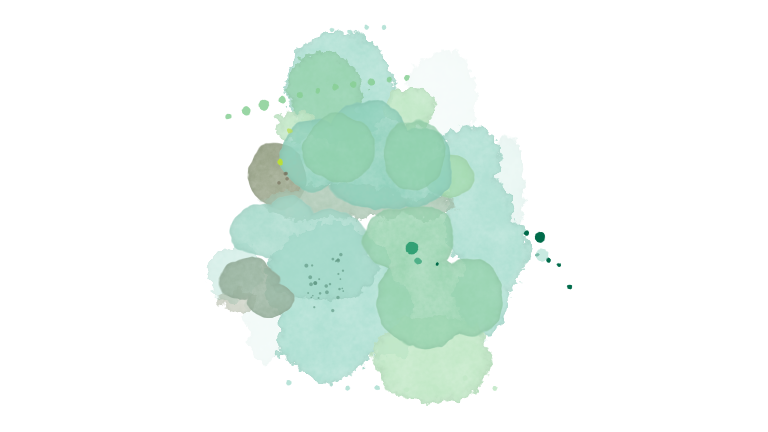
A Shadertoy shader for this background:

```glsl
// Overlapping green, mint and taupe watercolour washes with ink drops on white.
// Each wash is a union of ellipses in noise-warped space, with pigment grain
// and a darker drying rim. Canvas height is 100 units, centred on zero.

float hash(vec2 p) {
    vec3 q = fract(p.xyx * vec3(.1031, .1030, .0973));
    q += dot(q, q.yzx + 33.33);
    return fract((q.x + q.y) * q.z);
}

float noise(vec2 p) {
    vec2 i = floor(p), f = fract(p);
    f = f * f * (3. - 2. * f);
    return mix(mix(hash(i), hash(i + vec2(1, 0)), f.x),
               mix(hash(i + vec2(0, 1)), hash(i + 1.), f.x), f.y);
}

float fbm(vec2 p) {
    float sum = 0., amp = .5;
    for (int i = 0; i < 4; i++) {
        sum += amp * noise(p);
        p = mat2(1.6, 1.2, -1.2, 1.6) * p + 7.3;
        amp *= .5;
    }
    return sum;
}

vec2 warp(vec2 p, float scale) {
    return vec2(fbm(p * scale + 40.), fbm(p * scale + 90.)) - .47;
}

float blob(vec2 p, float x, float y, float rx, float ry) {
    vec2 r = vec2(rx, ry);
    return (length((p - vec2(x, y)) / r) - 1.) * min(rx, ry);
}

// Lays translucent pigment inside d < 0
void wash(inout vec3 col, float d, vec3 tint, float alpha, float grain) {
    float px = 100. / iResolution.y;
    float mask = smoothstep(px, -px, d * 1.3);
    float rim = exp(-2. * abs(d + .25));
    col = mix(col, tint * (1. - .05 * rim), mask * alpha * (1. + .5 * (grain - .5)));
}

void drop(inout vec3 col, vec2 p, vec2 c, float r, vec3 tint, float alpha) {
    float px = 70. / iResolution.y;
    col = mix(col, tint, alpha * smoothstep(px, -px, length(p - c) - r));
}

void mainImage(out vec4 fragColor, in vec2 fragCoord) {
    vec2 p = (fragCoord - .5 * iResolution.xy) / iResolution.y * 100.;
    vec2 soft = p + 3. * warp(p, .16);
    vec2 rough = soft + 3.5 * warp(p, .65);
    vec2 inky = p + .5 * warp(p, 1.2);
    float grain = .6 * fbm(p * .22) + .4 * fbm(p * 1.3) + .03;
    vec3 mint = vec3(.69, .88, .83), lime = vec3(.76, .91, .78);
    vec3 leaf = vec3(.60, .83, .69), taupe = vec3(.62, .66, .56);
    vec3 col = vec3(1);
    float d;

    // Faint outer bleeds
    wash(col, blob(rough, 13., 27., 9., 11.), mint, .12, grain);
    wash(col, blob(rough, 28., 8., 5., 11.), mint, .25, grain);
    wash(col, blob(rough, -34.5, -13., 6.5, 6.5), mint, .45, grain);
    wash(col, blob(rough, -27.5, -25., 5., 9.), mint, .15, grain);

    // Ragged mint and lime ground
    wash(col, blob(rough, -10.5, 29.5, 12.5, 13.), mint, .9, grain);
    d = min(blob(rough, 20., 13., 7., 8.3), blob(rough, 22., -1., 8., 12.));
    d = min(d, blob(rough, 25.5, -8., 8., 9.));
    wash(col, min(d, blob(rough, 23., -18., 6., 10.)), mint, .9, grain);
    d = min(blob(rough, -13., -27., 11.3, 11.8), blob(rough, -12.5, -15., 15., 13.));
    wash(col, min(d, blob(rough, 0., -24., 7., 9.)), mint, .9, grain);
    wash(col, blob(rough, 11., -33.3, 14., 10.), lime, .9, grain);

    // Upper greens and the taupe shadow
    wash(col, blob(rough, -13.6, 29., 9., 8.8), leaf, .85, grain);
    wash(col, blob(rough, 6., 25., 6.4, 4.8), lime, .9, grain);
    wash(col, blob(rough, -20.5, 21., 4., 3.5), lime, .9, grain);
    wash(col, blob(soft, -24.5, 9.5, 6.5, 8.), taupe, .95, grain);
    d = min(blob(rough, -11., 3., 18., 4.), blob(rough, 10.6, 2., 6., 2.5));
    wash(col, d, vec3(.67, .78, .70), .85, grain);
    wash(col, blob(soft, 15.3, 8.8, 6., 5.2), vec3(.65, .86, .69), .85, grain);

    // Large cloud with greener cores
    d = min(blob(soft, -16.7, 14., 7.2, 8.5), blob(soft, -4., 17., 9.2, 10.));
    d = min(d, blob(soft, 7.5, 11.5, 8.8, 9.3));
    wash(col, min(d, blob(soft, -2., 7., 11., 5.5)), vec3(.57, .82, .74), .88, grain);
    d = min(blob(soft, -10.5, 15.5, 8., 8.3), blob(soft, 7., 14., 7.5, 8.));
    wash(col, d, vec3(.57, .82, .67), .7, grain);

    // Left mint cloud, right green cloud, low taupe stain
    d = min(blob(soft, -27.5, -3.5, 8.5, 6.), blob(soft, -22., -1.5, 6., 6.2));
    d = min(d, blob(soft, -15., -6., 12., 7.));
    wash(col, min(d, blob(rough, -14., -13., 13., 7.)), vec3(.64, .85, .79), .8, grain);
    d = min(blob(soft, 6., -5.5, 10.5, 8.), blob(soft, 9.5, -20., 11., 10.5));
    wash(col, min(d, blob(soft, 19.5, -19., 8., 9.2)), leaf, .85, grain);
    wash(col, blob(rough, -33.5, -19.5, 4.5, 3.), taupe, .45, grain);
    d = min(blob(soft, -31., -14.3, 7.2, 4.5), blob(soft, -26., -19.5, 4.8, 4.5));
    wash(col, d, vec3(.60, .70, .62), .85, grain);

    // Rising green trail and falling dark trail
    for (float i = 0.; i < 11.; i++) {
        float t = i / 10.;
        vec2 c = vec2(mix(-36., 5.3, t), 23. + 9. * t + 1.5 * sin(3.14 * t));
        drop(col, inky, c, .55 + .3 * hash(vec2(i, 3)) + .5 * exp(-90. * (t - .2) * (t - .2)), vec3(.53, .81, .58), .85);
    }
    vec3 ink = vec3(0., .42, .29);
    for (float i = 0.; i < 5.; i++)
        drop(col, inky, vec2(33. + 2.5 * i, -4. - 3.1 * i - 1.9 * sin(1.571 * i)), .55 - .15 * mod(i, 2.), ink, 1.);
    drop(col, inky, vec2(36.1, -4.9), 1.2, ink, 1.);
    drop(col, inky, vec2(36.6, -9.), 1.5, mint, .7);

    // Centre drops, yellow accents, fine spray and loose flecks
    drop(col, inky, vec2(6.5, -7.4), 1.45, vec3(.20, .63, .46), 1.);
    drop(col, inky, vec2(7.9, -10.4), .8, vec3(.27, .67, .51), .9);
    drop(col, inky, vec2(12.3, -11.1), .35, ink, 1.);
    drop(col, inky, vec2(-24., 12.5), .65, vec3(.73, .87, .22), 1.);
    drop(col, inky, vec2(-21.8, 19.7), .6, vec3(.73, .87, .35), .8);
    for (float i = 0.; i < 30.; i++) {
        vec2 h = vec2(hash(vec2(i, 11)), hash(vec2(i, 27))) - .5;
        drop(col, p, vec2(-14., -15.) + h * vec2(10, 14), .15 + .3 * hash(vec2(i, 5)), vec3(.36, .58, .50), .65);
        if (i < 4.) drop(col, p, vec2(-24., 8.5) + 4. * h, .4, vec3(.47, .45, .37), .7);
        if (i < 8.) drop(col, inky, vec2(-22. + 6.8 * i, -38.5 - 4. * h.y), .6, mix(mint, lime, step(4., i)), .9);
        if (i < 4.) drop(col, inky, vec2(-12. + 4. * i, 43. + 2. * h.y), .5, mint, .9);
    }
    fragColor = vec4(clamp(col, 0., 1.), 1.);
}
```
